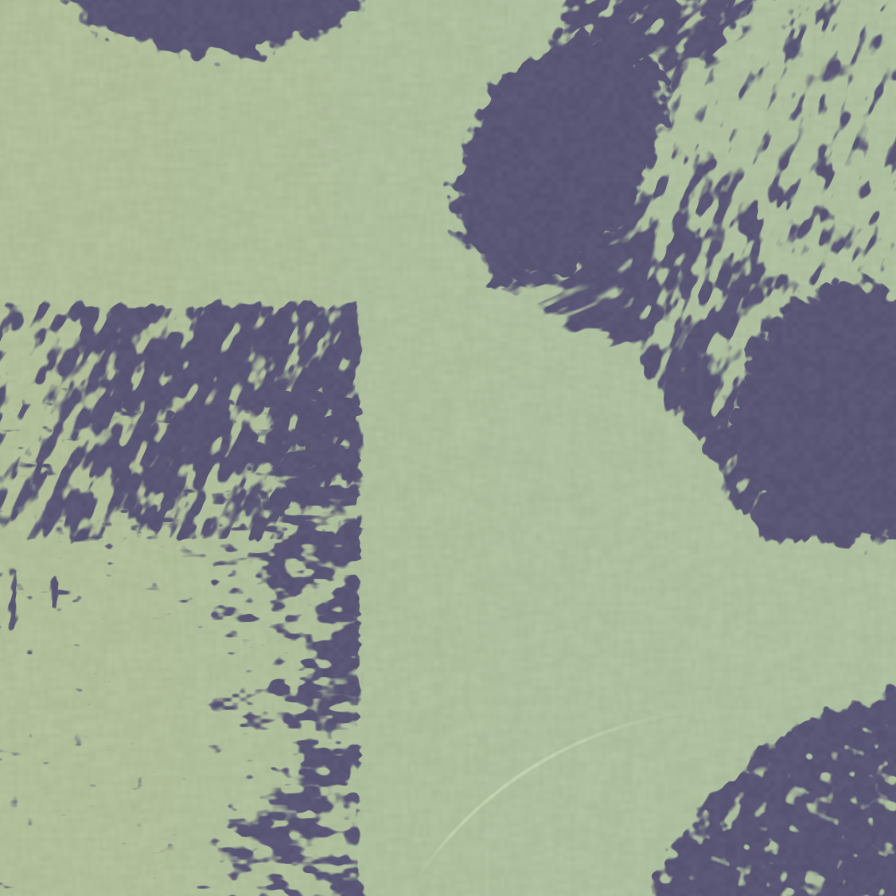
Give the GLSL for this pattern, as a Shadertoy shader.

```glsl
const vec3 PAPER = vec3(0.68, 0.75, 0.62);
const vec3 INK = vec3(0.35, 0.34, 0.46);

float hash(vec2 p) {
    return fract(sin(dot(p, vec2(127.1, 311.7))) * 43758.5453);
}

float noise(vec2 p) {
    vec2 i = floor(p), f = fract(p);
    f = f * f * (3.0 - 2.0 * f);
    return mix(mix(hash(i), hash(i + vec2(1, 0)), f.x),
               mix(hash(i + vec2(0, 1)), hash(i + vec2(1, 1)), f.x), f.y);
}

// Components along and across the given angle
vec2 turn(vec2 p, float angle) {
    float c = cos(angle), s = sin(angle);
    return vec2(c * p.x + s * p.y, c * p.y - s * p.x);
}

// Grain stretched along a brush direction
float streaks(vec2 p, float angle, vec2 freq) {
    vec2 q = turn(p, angle) * freq;
    float n = 0.7 * noise(q) + 0.3 * noise(q * 2.1 + 17.0);
    return (n - 0.5) * 1.3 + 0.5;
}

float ellipse(vec2 p, vec2 radii) {
    return (length(p / radii) - 1.0) * min(radii.x, radii.y);
}

float segment(vec2 p, vec2 a, vec2 b) {
    vec2 d = b - a;
    return length(p - a - d * clamp(dot(p - a, d) / dot(d, d), 0.0, 1.0));
}

float spot(vec2 p, vec2 center, vec2 size) {
    vec2 q = (p - center) / size;
    return exp(-dot(q, q));
}

// Ink load of a shape, falling off across a ragged edge
float load(float dist, float width, float density) {
    return min(clamp(0.5 - dist / width, -0.4, 1.4), density);
}

float print(float level, float grain) {
    return smoothstep(-0.12, 0.12, level - grain);
}

// Two-armed corner with a dry horizontal and vertical stroke
float cornerInk(vec2 p) {
    float outer = max(p.x - 0.399, 0.342 - p.y);
    float band = mix(0.41, 0.70, smoothstep(0.02, 0.17, p.x));
    band -= 0.25 * smoothstep(0.47, 0.6, p.y) * smoothstep(0.04, 0.2, p.x);
    float arm = mix(0.10, 0.66, smoothstep(0.2, 0.38, p.x));
    arm -= 0.13 * smoothstep(0.58, 0.74, p.y);
    arm += 0.28 * spot(p, vec2(0.3, 0.93), vec2(0.05, 0.03));
    arm += 0.15 * spot(p, vec2(0.27, 0.78), vec2(0.06, 0.015));
    arm += 0.18 * spot(p, vec2(0.25, 0.68), vec2(0.06, 0.015));
    float slanted = streaks(p, -1.1, vec2(48, 95));
    float level = streaks(p, 0.0, vec2(58, 100));
    float ink = print(load(max(outer, p.y - 0.6), 0.015, band), slanted);
    ink = max(ink, print(load(max(outer, 0.44 - p.y), 0.015, arm), level));
    float marks = min(segment(p, vec2(0.017, 0.638), vec2(0.014, 0.7)),
                      segment(p, vec2(0.063, 0.652), vec2(0.06, 0.676)));
    return max(ink, print(load(marks - 0.004, 0.012, 1.4), slanted));
}

// Lobes joined by a fan of dry brush marks
float lobesInk(vec2 p) {
    float grain = streaks(p, 0.7, vec2(80));
    float upper = ellipse(turn(p - vec2(0.625, 0.175), -1.06), vec2(0.153, 0.1));
    float lower = ellipse(p - vec2(0.955, 0.462), vec2(0.135, 0.143));
    float ink = print(load(min(upper, lower), 0.025, 1.4), grain);

    float tip = ellipse(p - vec2(0.735, 0.015), vec2(0.09, 0.055));
    ink = max(ink, print(load(tip, 0.04, 0.72), streaks(p, -0.7, vec2(55, 85))));

    float rim = 0.32 + 0.42 * (p.x - 0.55) + max(p.x - 0.7, 0.0);
    float depth = rim - p.y;
    float dry = mix(0.69, 0.24, smoothstep(0.0, 0.42, depth));
    dry -= 0.12 * (1.0 - smoothstep(0.6, 0.74, p.x));
    dry += 0.18 * spot(p, vec2(0.97, 0.08), vec2(0.025, 0.07));
    dry += 0.14 * spot(p, vec2(0.82, 0.27), vec2(0.1, 0.07));
    float bounds = max(-depth * 0.65, 0.55 + (0.32 - p.y) * 0.4 - p.x);
    bounds = max(bounds, p.y - 0.6);
    float fan = mix(streaks(p, -0.4, vec2(32, 95)), streaks(p, -1.15, vec2(45, 95)),
                    smoothstep(0.66, 0.74, p.x));
    return max(ink, print(load(bounds, 0.02, dry), fan));
}

void mainImage(out vec4 fragColor, in vec2 fragCoord) {
    vec2 p = fragCoord / iResolution.xy;
    p.y = 1.0 - p.y; // measure downward from the top

    // Woven paper and a pale curved crease
    vec3 color = PAPER + vec3(0.012, -0.004, -0.02) * (1.0 - smoothstep(0.0, 0.6, p.x));
    color += 0.018 * (noise(p * vec2(230, 70)) - 0.5);
    color += 0.022 * (noise(p * vec2(80, 190)) - 0.5);
    float crease = abs(length(p - vec2(0.82, 1.22)) - 0.428);
    float fade = smoothstep(0.45, 0.52, p.x) * (1.0 - smoothstep(0.58, 0.8, p.x));
    color += 0.07 * fade * (1.0 - smoothstep(0.0005, 0.003, crease));

    // Printed shapes
    float grain = streaks(p, 0.4, vec2(75));
    float cap = ellipse(p - vec2(0.237, -0.06), vec2(0.19, 0.121));
    float dome = length(p - vec2(1.06, 1.12)) - 0.352;
    float ink = max(cornerInk(p), lobesInk(p));
    ink = max(ink, print(load(cap, 0.025, 1.4), grain));
    ink = max(ink, print(load(dome, 0.025, 0.8), grain));

    vec3 inkColor = INK + 0.03 * (noise(p * 160.0) - 0.5);
    fragColor = vec4(mix(color, inkColor, ink), 1.0);
}
```
